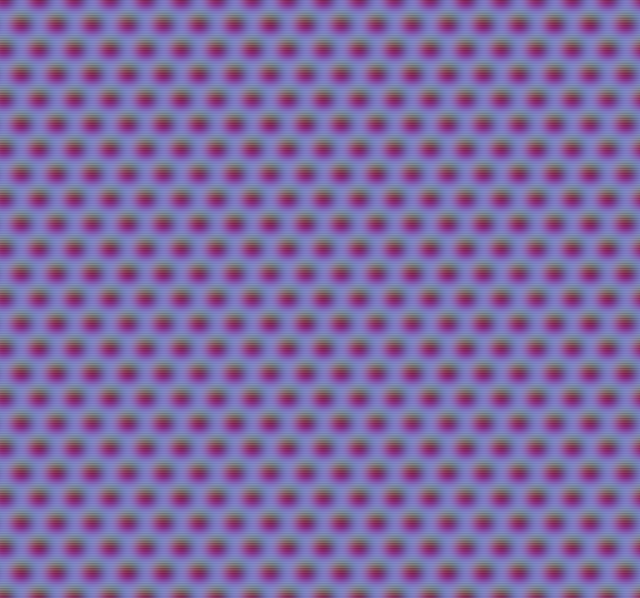
A Shadertoy shader for this texture map:

```glsl
const float TAU = 6.2831853;

vec2 gradientAt(vec2 cell, vec2 period) {
    cell = mod(cell, period);
    float angle = TAU * fract(sin(dot(cell, vec2(127.1, 311.7))) * 437.58);
    return vec2(cos(angle), sin(angle));
}

// Gradient noise that wraps after a whole period
float wrappedNoise(vec2 p, vec2 period) {
    vec2 i = floor(p), f = fract(p);
    vec2 u = f * f * f * (f * (f * 6.0 - 15.0) + 10.0);
    vec2 e = vec2(1.0, 0.0);
    float a = dot(gradientAt(i, period), f);
    float b = dot(gradientAt(i + e.xy, period), f - e.xy);
    float c = dot(gradientAt(i + e.yx, period), f - e.yx);
    float d = dot(gradientAt(i + e.xx, period), f - e.xx);
    return mix(mix(a, b, u.x), mix(c, d, u.x), u.y);
}

float softSpot(vec2 d, vec2 spread) {
    d /= spread;
    return exp(-0.5 * dot(d, d));
}

void mainImage(out vec4 fragColor, in vec2 fragCoord) {
    vec2 uv = fragCoord / iResolution.xy;
    vec2 p = uv * vec2(18.0, 24.0);

    // Staggered wide dots: purple core, grey shade above it, tilt to the sides and up
    float core = 0.0, shade = 0.0;
    vec2 tilt = vec2(0.0);
    for (int j = -1; j <= 2; j++) {
        float row = floor(p.y) + float(j);
        float dx = fract(p.x - 0.10 - 0.5 * mod(row, 2.0) + 0.5) - 0.5;
        float dy = (p.y - row + 0.06) * 0.7;
        for (int i = -1; i <= 1; i++) {
            vec2 d = vec2(dx + float(i), dy);
            vec2 raised = d - vec2(0.0, 0.11);
            float s = softSpot(raised, vec2(0.255, 0.22));
            core += softSpot(d, vec2(0.245, 0.18));
            shade += s;
            tilt += raised * s;
        }
    }

    // Slight unevenness from dot to dot
    float wear = 1.0 + 0.06 * wrappedNoise(uv * vec2(9.0, 12.0), vec2(9.0, 12.0));
    vec3 color = vec3(0.497 - 0.50 * tilt.x - 0.15 * tilt.y,
                      0.575 - 0.40 * core * wear + 0.15 * tilt.y,
                      0.92 - 0.58 * shade * wear);

    // Fine horizontal lines, faded out where too small to resolve
    float lines = sin(TAU * 239.0 * uv.y)
                * (1.0 - smoothstep(0.5, 0.7, 239.0 / iResolution.y));
    float upper = clamp(shade - 0.6 * core, 0.0, 1.0);
    color += lines * (0.014 + 0.072 * upper) * vec3(0.8, 1.0, 0.6);

    fragColor = vec4(clamp(color, 0.0, 1.0), 1.0);
}
```
